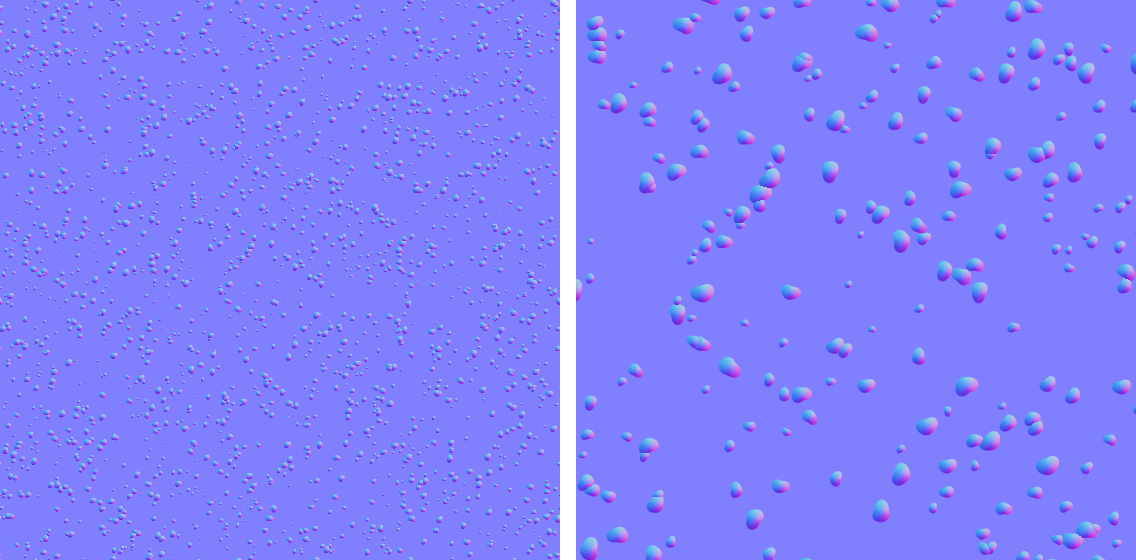
Left: the whole. Right: its middle third, enlarged.
A three.js fragment shader for this texture map:

```glsl
// Tangent-space normal map of small raised droplets scattered on a flat surface.
// Each coarse cell holds a random number of drops; every drop is a leaning dome
// with a wobbly outline, and the highest dome gives the slope at a point.

varying vec2 vUv;

const float CELLS = 22.0;             // coarse cells across the canvas
const int MAX_DROPS = 7;              // most drops in one cell
const float MIN_RADIUS = 0.0018;      // drop radii in canvas units
const float MAX_RADIUS = 0.0060;
const float STEEPNESS = 0.5;          // slope gain of the domes
const vec2 LEAN = vec2(0.35, -0.22);  // side to which the peaks shift
const float STRETCH = 0.17;           // two-lobed outline change
const float WOBBLE = 0.09;            // three-lobed outline change
const float STRETCH_ANGLE = 0.5;      // preferred long axis, in radians
const float ANGLE_SPREAD = 2.4;
const float EDGE = 0.0011;            // softness of the outline
const float REACH = 1.6;              // extent of a drop in its own radii

// Four random values per lattice point, without sine
vec4 hash4(vec3 p) {
  vec4 q = fract(p.xyzx * vec4(0.1031, 0.1030, 0.0973, 0.1099));
  q += dot(q, q.wzxy + 33.33);
  return fract((q.xxyz + q.yzzw) * q.zywx);
}

// Offset from the drop centre, scaled so that the outline has length 1
vec2 dropSpace(vec2 offset, float radius, vec2 rnd) {
  float angle = atan(offset.y, offset.x + 1e-7);
  float axis = STRETCH_ANGLE + (rnd.x - 0.5) * ANGLE_SPREAD;
  float outline = 1.0 + STRETCH * cos(2.0 * (angle - axis))
                + WOBBLE * cos(3.0 * angle + 6.2832 * rnd.y);
  return offset / (radius * outline);
}

// Slope of the dome (1 - q.q) * (1 + LEAN.q), turned to face outwards
vec2 domeSlope(vec2 q) {
  return 2.0 * q * (1.0 + dot(LEAN, q)) - (1.0 - dot(q, q)) * LEAN;
}

// Slope of the topmost drop, faded to flat at its outline
vec2 surfaceSlope(vec2 uv) {
  vec2 grid = uv * CELLS;
  vec2 base = floor(grid - 0.5);
  float top = -1.0;
  vec2 slope = vec2(0.0);

  // Drops are much smaller than a cell, so the nearest 2 x 2 cells suffice
  for (int k = 0; k < 4; k++) {
    vec2 cell = base + vec2(mod(float(k), 2.0), floor(float(k) / 2.0));
    vec2 id = mod(cell, CELLS);
    float count = floor(1.0 + float(MAX_DROPS) * hash4(vec3(id, 91.0)).x);

    for (int i = 0; i < MAX_DROPS; i++) {
      if (float(i) >= count) break;
      vec4 place = hash4(vec3(id, float(i) + 3.0));
      vec4 form = hash4(vec3(id + 57.0, float(i) + 17.0));
      float radius = mix(MIN_RADIUS, MAX_RADIUS, place.z);
      vec2 offset = (grid - cell - place.xy) / CELLS;
      vec2 q = dropSpace(offset, radius, form.xy);
      float dist = length(q);
      if (dist > REACH) continue;

      float height = radius * (1.0 - dist * dist) * (1.0 + dot(LEAN, q));
      if (height > top) {
        top = height;
        float cover = smoothstep(-0.5 * EDGE, 0.5 * EDGE, (1.0 - dist) * radius);
        slope = STEEPNESS * cover * domeSlope(q);
      }
    }
  }
  return slope;
}

void main() {
  vec3 normal = normalize(vec3(surfaceSlope(vUv), 1.0));
  gl_FragColor = vec4(0.5 + 0.5 * normal, 1.0);
}
```
